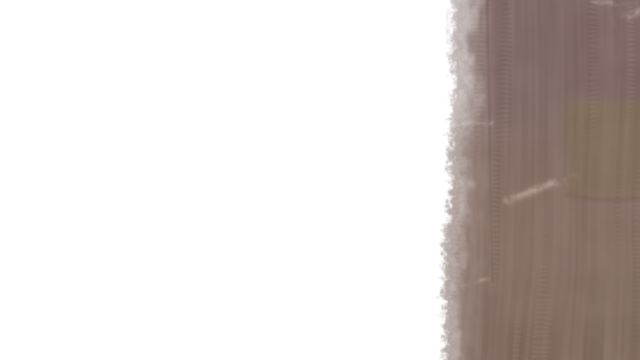
This background is drawn by a WebGL 2 fragment shader. Its source:

```glsl
#version 300 es
precision highp float;

uniform vec2 u_resolution;
out vec4 fragColor;

float hash(vec2 p) {
    vec3 q = fract(p.xyx * vec3(0.1031, 0.1030, 0.0973));
    q += dot(q, q.yzx + 33.33);
    return fract((q.x + q.y) * q.z);
}

float noise(vec2 p) {
    vec2 i = floor(p), f = fract(p);
    f = f * f * (3.0 - 2.0 * f);
    return mix(mix(hash(i), hash(i + vec2(1, 0)), f.x),
               mix(hash(i + vec2(0, 1)), hash(i + vec2(1, 1)), f.x), f.y);
}

float fbm(vec2 p) {
    float sum = 0.0, amp = 0.5;
    for (int i = 0; i < 5; i++) {
        sum += amp * noise(p);
        p = p * 2.03 + 17.1;
        amp *= 0.5;
    }
    return sum;
}

// Soft line from a to b
float smear(vec2 p, vec2 a, vec2 b, float width) {
    vec2 d = b - a;
    float t = clamp(dot(p - a, d) / dot(d, d), 0.0, 1.0);
    float r = length(p - a - d * t) / width;
    return exp(-r * r);
}

// Soft-edged rectangle
float patchMask(vec2 p, vec2 lo, vec2 hi, float blur) {
    vec2 m = smoothstep(lo - blur, lo + blur, p) * (1.0 - smoothstep(hi - blur, hi + blur, p));
    return m.x * m.y;
}

vec3 paintColor(vec2 p) {
    vec2 bent = p + 0.03 * (vec2(fbm(p * 9.0), fbm(p * 9.0 + 40.0)) - 0.5);

    // Broad tones: mauve above, warm brown below, ochre at the right
    vec3 col = mix(vec3(0.525, 0.437, 0.400), vec3(0.505, 0.417, 0.402), smoothstep(0.45, 0.85, p.y));
    col = mix(col, vec3(0.500, 0.412, 0.375), 0.7 * smoothstep(0.25, 0.0, p.y));
    col = mix(col, vec3(0.490, 0.398, 0.392), 0.6 * patchMask(bent, vec2(1.58, 0.73), vec2(1.9, 0.97), 0.03));
    col = mix(col, vec3(0.515, 0.442, 0.355), 0.85 * patchMask(bent, vec2(1.58, 0.46), vec2(1.9, 0.715), 0.02));
    col = mix(col, vec3(0.515, 0.440, 0.375), 0.5 * patchMask(bent, vec2(1.66, -0.1), vec2(1.9, 0.23), 0.04));

    // Vertical bristle streaks and rippled ridges
    float sway = p.x + 0.025 * noise(p * vec2(4.0, 2.5)) + 0.06 * (0.25 - p.y) * step(p.y, 0.25);
    float streak = noise(vec2(sway * 110.0, p.y * 3.0)) + 0.5 * noise(vec2(sway * 45.0, p.y * 2.0)) - 0.75;
    float ridge = sin(p.y * 480.0 + 5.0 * noise(p * 30.0)) * smoothstep(0.5, 0.8, noise(vec2(sway * 38.0, p.y * 2.5 + 9.0)));
    col += 0.035 * streak + 0.012 * ridge + 0.035 * (fbm(p * 14.0) - 0.48);

    // Grooves, seams and dry smears
    float groove = smear(p, vec2(1.368, 0.22), vec2(1.352, 1.05), 0.004);
    float seam = smear(bent, vec2(1.58, 0.452), vec2(1.8, 0.445), 0.008);
    float dry = smear(bent, vec2(1.41, 0.440), vec2(1.59, 0.505), 0.012);
    dry += smear(bent, vec2(1.71, 0.94), vec2(1.79, 0.975), 0.014);
    dry += 0.6 * smear(bent, vec2(1.64, 0.998), vec2(1.8, 0.998), 0.008);
    dry += 0.8 * smear(bent, vec2(1.28, 0.657), vec2(1.36, 0.657), 0.005);
    dry += 0.6 * smear(bent, vec2(1.29, 0.205), vec2(1.36, 0.222), 0.006);
    return col - 0.035 * groove - 0.025 * seam + 0.16 * dry * smoothstep(0.3, 0.7, fbm(p * 32.0));
}

void main() {
    vec2 p = gl_FragCoord.xy / u_resolution.y;

    // Ragged left border of the painted strip
    float border = mix(1.232, 1.257, smoothstep(0.2, 0.75, p.y));
    border += 0.020 * (fbm(vec2(p.y * 16.0, 3.0)) - 0.5);
    float depth = p.x - border;
    float grain = fbm(p * 75.0) - 0.48;
    float cover = smoothstep(-0.012, 0.018, depth + 0.045 * grain);

    // Thin paint lets the white ground through, widest near the top
    float thinWidth = mix(0.045, 0.070, smoothstep(0.55, 0.75, p.y));
    float cloud = fbm(p * vec2(26.0, 17.0)) - 0.48;
    float thin = 1.0 - smoothstep(0.0, thinWidth, depth - 0.025 + 0.07 * cloud);
    float veil = 1.0 - smoothstep(0.085, 0.125, depth);
    float ground = (0.30 + 0.12 * smoothstep(0.6, 0.75, p.y)) * thin + 0.09 * veil;
    ground += 0.22 * grain * thin + 0.12 * cloud * veil;

    vec3 col = mix(paintColor(p), vec3(1.0), clamp(ground, 0.0, 1.0));
    fragColor = vec4(mix(vec3(1.0), col, cover), 1.0);
}
```
